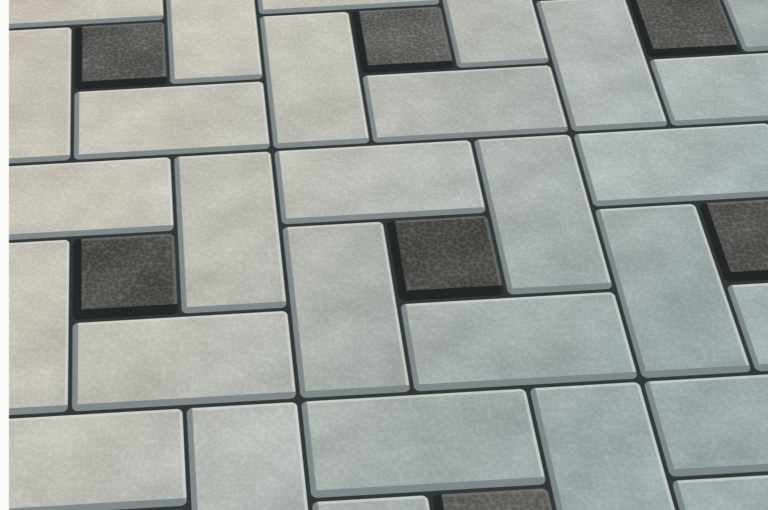
Give the GLSL for this pattern, as a WebGL 2 fragment shader.

```glsl
#version 300 es
precision highp float;
// Pinwheel paving in perspective: bevelled pale bricks around dark square stones.

uniform vec2 u_resolution;
out vec4 fragColor;

// Ground plane: one unit is one pinwheel repeat; the canvas is 1 wide, y down
const mat3 GROUND_TO_VIEW = mat3(
    0.3908, -0.0218,  0.0019,
   -0.0143,  0.2599, -0.1261,
    0.3542,  0.1953,  1.0);
const float UNITS_PER_REPEAT = 3.0;
const float MARGIN = 0.0117;

// Stone profile, in units of the dark square's pitch
const float GAP = 0.018;
const float CORNER = 0.055;
const float BEVEL_LEFT = 0.050;
const float BEVEL_BOTTOM = 0.072;
const float RIM = 0.028;
const float DARK_BEVEL_SCALE = 1.6;

// Colours
const vec3 PAPER       = vec3(0.98, 0.98, 0.97);
const vec3 JOINT       = vec3(0.20, 0.22, 0.22);
const vec3 BRICK_WARM  = vec3(0.80, 0.78, 0.73);
const vec3 BRICK_COOL  = vec3(0.62, 0.67, 0.675);
const vec3 BRICK_BEVEL = vec3(0.48, 0.52, 0.53);
const vec3 BRICK_RIM   = vec3(0.85, 0.86, 0.83);
const vec3 DARK_FACE   = vec3(0.35, 0.35, 0.34);
const vec3 DARK_BEVEL  = vec3(0.12, 0.135, 0.14);
const vec3 DARK_RIM    = vec3(0.46, 0.47, 0.46);

// Surface wear
const float GRAIN_SCALE = 24.0;
const float BRICK_GRAIN = 0.055;
const float DARK_GRAIN = 0.13;
const float MOTTLE = 0.022;
const float TONE_SPREAD = 0.05;

float hash(vec2 p) {
    vec3 q = fract(vec3(p.xyx) * 0.1031);
    q += dot(q, q.yzx + 33.33);
    return fract((q.x + q.y) * q.z);
}

// Distance to the nearest scattered point
float cellular(vec2 p) {
    vec2 cell = floor(p), f = fract(p);
    float nearest = 2.0;
    for (int y = -1; y <= 1; y++)
        for (int x = -1; x <= 1; x++) {
            vec2 o = vec2(x, y);
            vec2 point = o + vec2(hash(cell + o), hash(cell + o + 57.0));
            nearest = min(nearest, length(point - f));
        }
    return nearest;
}

// Soft cloudy stains from layered, warped sines
float stains(vec2 p) {
    float sum = 0.0, gain = 1.0;
    for (int i = 0; i < 4; i++) {
        p = mat2(0.8, 0.6, -0.6, 0.8) * p * 1.8 + 1.7;
        sum += gain * sin(p.x + 1.4 * sin(p.y)) * sin(p.y * 1.3);
        gain *= 0.7;
    }
    return sum;
}

float roundedBox(vec2 p, vec2 halfSize, float radius) {
    vec2 d = abs(p) - halfSize + radius;
    return length(max(d, 0.0)) + min(max(d.x, d.y), 0.0) - radius;
}

void main() {
    vec2 view = vec2(gl_FragCoord.x, u_resolution.y - gl_FragCoord.y) / u_resolution.x;
    vec3 ground = inverse(GROUND_TO_VIEW) * vec3(view, 1.0);
    vec2 repeat = ground.xy / ground.z;
    vec2 plane = repeat * UNITS_PER_REPEAT;
    vec2 footprint = fwidth(plane);
    float soft = 0.8 * max(footprint.x, footprint.y);

    // Find the stone: dark centre, or one of four bricks turned about it
    vec2 local = (fract(repeat) - 0.5) * UNITS_PER_REPEAT;
    vec2 centre = vec2(0.0), halfSize = vec2(0.5);
    vec2 arm = vec2(-0.5, -1.0), armHalf = vec2(1.0, 0.5);
    for (int i = 0; i < 4; i++) {
        if (all(lessThanEqual(abs(local - arm), armHalf))) {
            centre = arm;
            halfSize = armHalf;
        }
        arm = vec2(-arm.y, arm.x);
        armHalf = armHalf.yx;
    }
    bool dark = halfSize.x == halfSize.y;
    vec2 p = local - centre;
    float tone = hash(floor(repeat) * 7.0 + centre * 4.0 + 91.0) - 0.5;

    // Face colour, stains and grain
    float coolness = smoothstep(0.0, 1.1, view.x * 0.8 + view.y * 0.55);
    vec3 face = dark ? DARK_FACE : mix(BRICK_WARM, BRICK_COOL, coolness);
    float grain = cellular(plane * GRAIN_SCALE) - 0.45;
    face += grain * (dark ? DARK_GRAIN : BRICK_GRAIN);
    face += stains(plane * vec2(1.3, 2.2) + tone * 20.0) * MOTTLE;
    face += tone * TONE_SPREAD * (dark ? 2.5 : 1.0);

    // Shaded left and lower bevels, lit upper and right rims
    vec2 fromStart = p + halfSize - GAP;
    vec2 fromEnd = halfSize - p - GAP;
    float bevelScale = dark ? DARK_BEVEL_SCALE : 1.0;
    float rim = 1.0 - smoothstep(RIM - soft, RIM + soft, min(fromEnd.x, fromStart.y));
    float bevelEdge = min(fromStart.x - BEVEL_LEFT * bevelScale, fromEnd.y - BEVEL_BOTTOM * bevelScale);
    float bevel = 1.0 - smoothstep(-soft, soft, bevelEdge);
    vec3 colour = mix(face, dark ? DARK_RIM : BRICK_RIM, rim * 0.6);
    colour = mix(colour, dark ? DARK_BEVEL : BRICK_BEVEL, bevel * 0.9);

    // Joints and page margin
    float outside = roundedBox(p, halfSize - GAP, CORNER);
    colour = mix(colour, JOINT, smoothstep(-soft, soft, outside));
    float pixel = 1.0 / u_resolution.x;
    colour = mix(PAPER, colour, smoothstep(MARGIN - pixel, MARGIN + pixel, view.x));
    fragColor = vec4(colour, 1.0);
}
```
